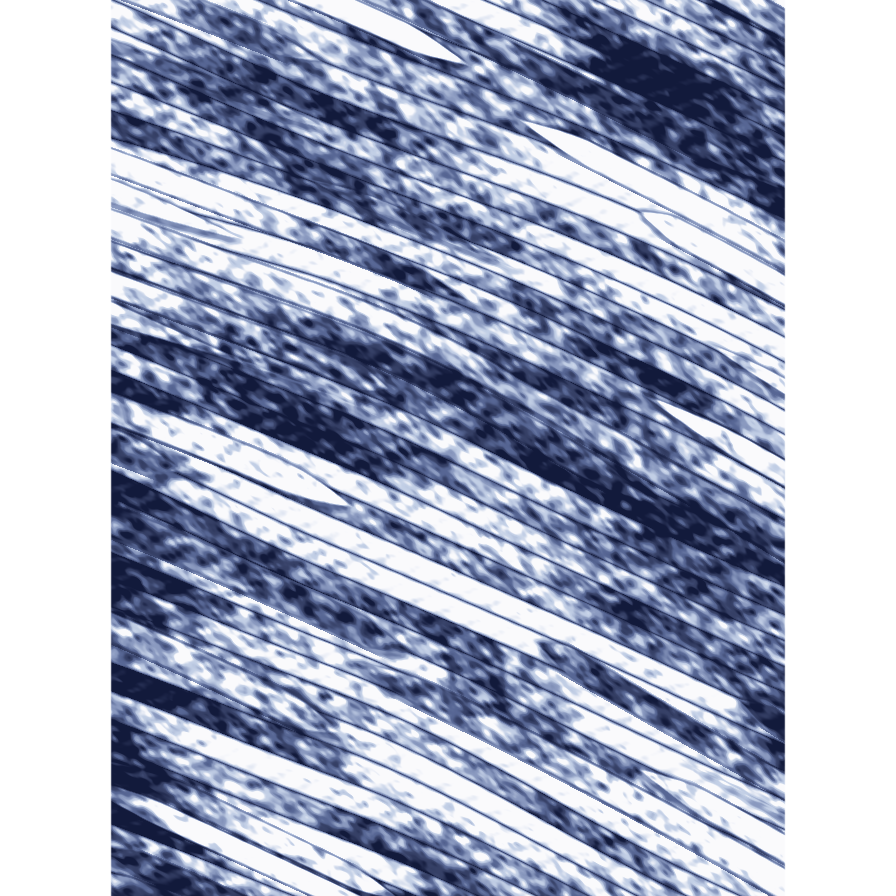
Write a Shadertoy shader that draws this texture.

```glsl
// Speckle-dyed navy and white yarn strands, sweeping down to the right between white margins.
#define STRANDS 33.0       // strands per canvas height
#define MARGIN 0.124       // width of each blank side
#define SLOPE 0.27         // fall of the strands at the left
#define BEND 0.15          // extra fall towards the right
#define WANDER 1.5         // strand drift, in strand widths
#define TWIST 34.0         // ply turns per canvas width
#define PLY_DEPTH 0.09     // contrast of the plies
#define GAP_DEPTH 0.72     // darkness between strands
#define DYE_LOW 0.33       // dye level that turns navy
#define DYE_HIGH 0.73      // dye level that turns white
#define SPECKLE 0.36       // strength of the fine dye spots
#define LOOSE_SHARE 0.5    // share of loose strands lying on top

float hash(vec2 p) {
    return fract(sin(dot(p, vec2(127.1, 311.7))) * 43758.5453);
}

float noise(vec2 p) {
    vec2 cell = floor(p), f = fract(p);
    f = f * f * (3.0 - 2.0 * f);
    return mix(mix(hash(cell), hash(cell + vec2(1, 0)), f.x),
               mix(hash(cell + vec2(0, 1)), hash(cell + vec2(1, 1)), f.x), f.y);
}

// Navy to white ramp, t from 0 to 1
vec3 yarnColor(float t) {
    vec3 navy = vec3(0.07, 0.10, 0.23), indigo = vec3(0.21, 0.25, 0.40);
    vec3 denim = vec3(0.34, 0.40, 0.58), sky = vec3(0.54, 0.60, 0.75);
    vec3 pale = vec3(0.76, 0.81, 0.90), white = vec3(0.98, 0.98, 0.99);
    vec3 c = mix(navy, indigo, smoothstep(0.05, 0.23, t));
    c = mix(c, denim, smoothstep(0.23, 0.41, t));
    c = mix(c, sky, smoothstep(0.41, 0.60, t));
    c = mix(c, pale, smoothstep(0.60, 0.79, t));
    return mix(c, white, smoothstep(0.79, 0.94, t));
}

// Dye level: broad patches, runs along one strand, and fine spots
float dyeTone(vec2 q, float id) {
    float patches = noise(vec2(q.x * 4.5, q.y * 8.0) + 3.7);
    float runs = noise(vec2(q.x * 5.0 + 40.0 * hash(vec2(id, 2.0)), id * 7.0));
    float spots = 0.6 * noise(vec2(q.x * 62.0 + q.y * 25.0, q.y * 105.0))
                + 0.4 * noise(vec2(q.x * 125.0, q.y * 190.0 + q.x * 40.0));
    float dye = 0.40 * patches + 0.36 * runs + SPECKLE * spots;
    return smoothstep(DYE_LOW, DYE_HIGH, dye);
}

// Tone of a round, twisted strand; side runs from -1 (lower) to 1 (upper edge)
float strandTone(vec2 q, float id, float side) {
    float round = sqrt(max(1.0 - side * side, 0.0));
    float ply = sin(6.2832 * (q.x * TWIST - side * 0.6 + hash(vec2(id, 5.0))));
    float shade = mix(1.0 - GAP_DEPTH, 1.0, smoothstep(0.05, 0.75, round));
    shade *= 0.97 + 0.07 * side;
    return (dyeTone(q, id) + PLY_DEPTH * ply * round) * shade + 0.03 * round;
}

void mainImage(out vec4 fragColor, in vec2 fragCoord) {
    vec2 p = fragCoord / iResolution.xy;
    float pixel = 1.0 / iResolution.y;

    // Coordinates along and across the bent strands
    vec2 q = vec2(p.x, p.y + SLOPE * p.x + BEND * p.x * p.x);
    q.y += 0.018 * (noise(p * vec2(3.0, 4.0)) - 0.5);

    // Packed strands
    float across = q.y * STRANDS + WANDER * noise(vec2(q.x * 2.6, q.y * 6.0));
    float id = floor(across);
    float tone = strandTone(q, id, 2.0 * fract(across) - 1.0);

    // Loose strands crossing at a slight angle, tapering at their ends
    float over = (q.y + 0.06 * p.x) * STRANDS * 0.8
               + WANDER * noise(vec2(q.x * 2.0 + 9.0, q.y * 5.0));
    float looseId = floor(over) + 100.0;
    float side = 2.0 * fract(over) - 1.0;
    float present = noise(vec2(q.x * 3.0 + 30.0 * hash(vec2(looseId, 8.0)), looseId * 3.0));
    float halfWidth = 0.95 * smoothstep(0.0, 0.16, present - (1.0 - LOOSE_SHARE));
    float soft = 0.12 + 2.0 * STRANDS * pixel;
    float shadow = smoothstep(halfWidth + 0.35, halfWidth, abs(side + 0.12));
    float cover = smoothstep(halfWidth, halfWidth - soft, abs(side));
    float visible = smoothstep(0.05, 0.3, halfWidth);
    float looseTone = strandTone(q, looseId, side / max(halfWidth, 0.1)) + 0.05;
    tone *= 1.0 - 0.45 * shadow * visible;
    tone = mix(tone, looseTone, cover * visible);

    // Fibre fuzz
    tone += 0.09 * (noise(vec2(q.x * 110.0, q.y * 260.0)) - 0.5);
    vec3 color = yarnColor(clamp(tone, 0.0, 1.0));

    // Blank side margins
    float inside = smoothstep(-pixel, pixel, 0.5 - MARGIN - abs(p.x - 0.5));
    fragColor = vec4(mix(vec3(1.0), color, inside), 1.0);
}
```
